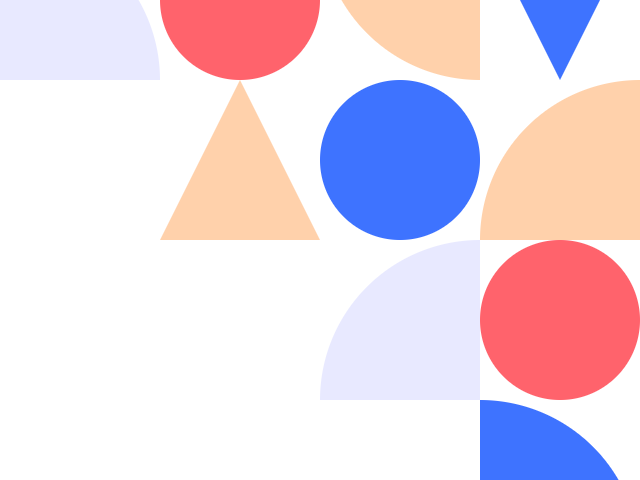
Write a WebGL 1 fragment shader that draws this background.

```glsl
precision highp float;

uniform vec2 u_resolution;

const vec3 PEACH = vec3(1.0, 0.82, 0.67);
const vec3 LAVENDER = vec3(0.91, 0.915, 1.0);
const vec3 BLUE = vec3(0.245, 0.45, 1.0);
const vec3 RED = vec3(1.0, 0.39, 0.425);

// Signed distances inside a unit tile centred on the origin
float disc(vec2 p) {
  return length(p) - 0.5;
}

// Quarter disc filling the tile; corner holds the signs of its centre
float quarterDisc(vec2 p, vec2 corner) {
  float tile = max(abs(p.x), abs(p.y)) - 0.5;
  return max(length(p - 0.5 * corner) - 1.0, tile);
}

// Triangle pointing up (1.0) or down (-1.0)
float triangle(vec2 p, float direction) {
  p.y *= direction;
  float sides = (2.0 * abs(p.x) + p.y - 0.5) / sqrt(5.0);
  return max(sides, -0.5 - p.y);
}

// Position relative to the centre of a tile
vec2 local(vec2 grid, float column, float row) {
  return grid - vec2(column, row) - 0.5;
}

void paint(inout vec3 color, vec3 ink, float dist, float pixel) {
  color = mix(color, ink, clamp(0.5 - dist / pixel, 0.0, 1.0));
}

void main() {
  // Three tiles per canvas height, shifted up by half a tile
  float pixel = 3.0 / u_resolution.y;
  vec2 grid = gl_FragCoord.xy * pixel + vec2(0.0, 0.5);
  vec3 color = vec3(1.0);

  // Discs descend along a diagonal in alternating colours
  for (int i = 1; i <= 3; i++) {
    float column = float(i);
    vec3 ink = mix(BLUE, RED, mod(column, 2.0));
    paint(color, ink, disc(local(grid, column, 4.0 - column)), pixel);
  }

  // Quarter discs
  paint(color, LAVENDER, quarterDisc(local(grid, 0.0, 3.0), vec2(-1.0, -1.0)), pixel);
  paint(color, LAVENDER, quarterDisc(local(grid, 2.0, 1.0), vec2(1.0, -1.0)), pixel);
  paint(color, PEACH, quarterDisc(local(grid, 2.0, 3.0), vec2(1.0, 1.0)), pixel);
  paint(color, PEACH, quarterDisc(local(grid, 3.0, 2.0), vec2(1.0, -1.0)), pixel);
  paint(color, BLUE, quarterDisc(local(grid, 3.0, 0.0), vec2(-1.0, -1.0)), pixel);

  // Triangles
  paint(color, PEACH, triangle(local(grid, 1.0, 2.0), 1.0), pixel);
  paint(color, BLUE, triangle(local(grid, 3.0, 3.0), -1.0), pixel);

  gl_FragColor = vec4(color, 1.0);
}
```
